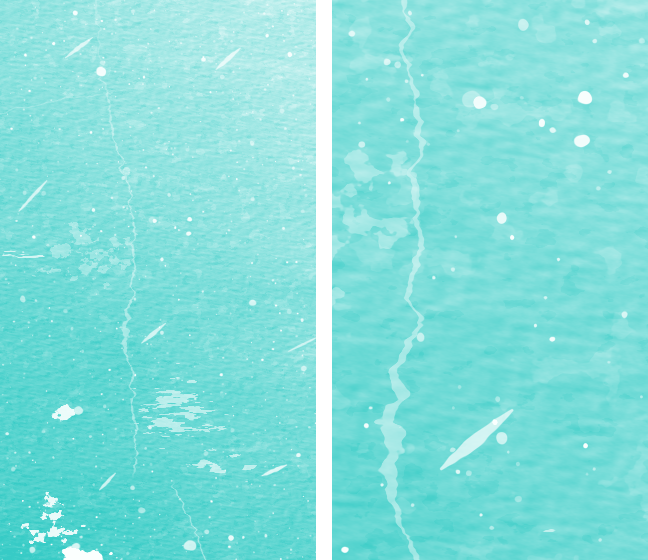
Left, the full canvas; right, a detail of the centre.
A WebGL 1 fragment shader for this texture:

```glsl
precision highp float;
uniform vec2 u_resolution;

const vec3 DEEP_TEAL = vec3(0.215, 0.798, 0.775);
const vec3 CHALK = vec3(0.985, 1.0, 0.998);
const float BASE_TONE = 0.025;
const float RISE_TONE = 0.46;
const float SIDE_TONE = 0.19;
const float CLOUD_AMOUNT = 0.13;
const float RELIEF_AMOUNT = 0.25;
const vec2 RELIEF_SCALE = vec2(50.0, 120.0);
const float FLAKE_FALLOFF = 0.75;
const float CRACK_ALPHA = 0.42;
const float STROKE_COUNT = 7.0;

float hash(vec2 p) {
  vec3 q = fract(p.xyx * 0.1031);
  q += dot(q, q.yzx + 33.33);
  return fract((q.x + q.y) * q.z);
}

float noise(vec2 p) {
  vec2 i = floor(p), f = fract(p);
  f = f * f * (3.0 - 2.0 * f);
  return mix(mix(hash(i), hash(i + vec2(1.0, 0.0)), f.x),
             mix(hash(i + vec2(0.0, 1.0)), hash(i + 1.0), f.x), f.y);
}

float fbm(vec2 p) {
  float sum = 0.0, amp = 0.533;
  for (int i = 0; i < 4; i++) {
    sum += amp * noise(p);
    p = mat2(1.98, 0.22, -0.22, 1.98) * p + 17.3;
    amp *= 0.5;
  }
  return sum;
}

// Opacity of paint drops scattered one per grid cell
float drops(vec2 p, float cells, float density, float rMin, float rMax, float px) {
  vec2 id = floor(p * cells) + cells * 3.0;
  float size = hash(id + 5.7);
  float r = mix(rMin, rMax, size * size);
  float margin = r * cells * 1.5;
  vec2 jitter = mix(vec2(margin), vec2(1.0 - margin), vec2(hash(id + 1.3), hash(id + 8.9)));
  vec2 d = (fract(p * cells) - jitter) / cells;
  d.x *= mix(0.8, 1.2, hash(id + 3.1));
  float edge = length(d) - r * (0.85 + 0.3 * noise(p * 0.9 / r));
  float alpha = mix(0.3, 1.0, hash(id + 2.2));
  return step(hash(id + 6.4), density) * alpha * (1.0 - smoothstep(-px, px, edge));
}

// Flaked paint: noise cut by a threshold that rises away from the centre
float flakes(vec2 p, vec2 centre, vec2 size, vec2 scale, float cut) {
  vec2 d = (p - centre) / size;
  float n = fbm(p * scale + centre * 91.0) - FLAKE_FALLOFF * (1.0 - exp(-0.5 * dot(d, d)));
  return smoothstep(cut, cut + 0.04, n);
}

float line(float dist, float width, float px) {
  return 1.0 - smoothstep(width - px, width + px, abs(dist));
}

// Tapered scratches leaning up to the right
float strokes(vec2 p, float top, float px) {
  float cover = 0.0;
  for (float i = 0.0; i < STROKE_COUNT; i++) {
    vec2 centre = fract(vec2(0.25, 0.915) + i * vec2(0.618, 0.245)) * vec2(1.0, top);
    float angle = mix(0.35, 0.9, hash(vec2(i, 4.0)));
    float len = mix(0.06, 0.13, hash(vec2(i, 9.0)));
    vec2 axis = vec2(cos(angle), sin(angle)) * len;
    vec2 d = p - centre;
    float h = clamp(dot(d, axis) / (len * len) + 0.5, 0.0, 1.0);
    float r = mix(0.0015, 0.007, sin(h * 3.1416) * hash(vec2(i, 2.0)));
    float edge = length(d - axis * (h - 0.5)) - r * (0.75 + 0.5 * noise(p * 90.0));
    float alpha = mix(0.5, 0.85, hash(vec2(i, 7.0)));
    cover = max(cover, alpha * (1.0 - smoothstep(-px, px, edge)));
  }
  return cover;
}

float cracks(vec2 p, float px) {
  float wobble = (fbm(vec2(p.y * 38.0, 3.0)) - 0.5) * 0.035;
  float bend = (p.y - 0.72) / 0.12;
  float path = 0.31 + 0.115 * (1.0 - smoothstep(1.0, 1.65, p.y)) - 0.03 * exp(-bend * bend);
  float width = (0.0026 + 0.007 * exp(-bend * bend * 5.0)) * (0.2 + 1.6 * noise(p * 95.0));
  float trunk = line(p.x - path - wobble, width, px) * smoothstep(0.25, 0.3, p.y);
  trunk *= 1.0 - 0.5 * smoothstep(1.3, 1.6, p.y);
  float lowPath = 0.645 - 0.09 * smoothstep(0.0, 0.25, p.y);
  float low = line(p.x - lowPath - wobble, 0.0022, px) * (1.0 - smoothstep(0.22, 0.26, p.y));
  float sidePath = 1.415 + 0.19 * p.x + (fbm(vec2(p.x * 18.0, 8.0)) - 0.5) * 0.03;
  float side = line(p.y - sidePath, 0.0018, px) * (1.0 - smoothstep(0.3, 0.34, p.x));
  return max(max(trunk, low), side * 0.65);
}

void main() {
  vec2 p = gl_FragCoord.xy / u_resolution.x;
  float top = u_resolution.y / u_resolution.x;
  float px = 0.8 / u_resolution.x;

  // Wash of colour, lighter toward the upper right
  float tone = BASE_TONE + RISE_TONE * p.y / top + SIDE_TONE * p.x;
  tone += CLOUD_AMOUNT * (fbm(p * vec2(3.0, 6.0)) - 0.5);
  float arc = (p.y - 1.58 + 0.25 * (p.x - 0.6) * (p.x - 0.6)) / 0.02;
  tone += 0.05 * exp(-arc * arc) * smoothstep(0.3, 0.5, p.x);

  // Embossed horizontal grain, pits and pale smudges
  vec2 g = p * RELIEF_SCALE + vec2(0.0, p.x * 14.0);
  tone += RELIEF_AMOUNT * (fbm(g) - fbm(g + vec2(0.35, -0.6)));
  tone += 0.09 * (fbm(p * vec2(14.0, 70.0)) - 0.5);
  tone -= 0.07 * smoothstep(0.66, 0.71, fbm(p * vec2(48.0, 80.0) + 40.0));
  tone += 0.09 * smoothstep(0.66, 0.71, fbm(p * vec2(27.0, 34.0) + 9.0));

  // Worn patches
  float worn = 0.32 * flakes(p, vec2(0.29, 0.96), vec2(0.17, 0.11), vec2(32.0, 40.0), 0.41);
  worn = max(worn, 0.7 * flakes(p, vec2(0.06, 0.97), vec2(0.08, 0.016), vec2(12.0, 80.0), 0.36));
  worn = max(worn, 0.55 * flakes(p, vec2(0.58, 0.47), vec2(0.17, 0.14), vec2(20.0, 100.0), 0.5));
  worn = max(worn, 0.6 * flakes(p, vec2(0.70, 0.31), vec2(0.16, 0.07), vec2(22.0, 60.0), 0.51));
  worn = max(worn, 0.9 * flakes(p, vec2(0.18, 0.46), vec2(0.09, 0.06), vec2(20.0, 26.0), 0.51));
  worn = max(worn, 0.9 * flakes(p, vec2(0.17, 0.13), vec2(0.14, 0.12), vec2(32.0, 38.0), 0.5));
  worn = max(worn, flakes(p, vec2(0.28, 0.0), vec2(0.1, 0.04), vec2(16.0, 20.0), 0.36));

  // Splatter, scratches and cracks
  float marks = max(drops(p, 7.0, 0.24, 0.007, 0.016, px), drops(p, 16.0, 0.22, 0.003, 0.008, px));
  marks = max(marks, drops(p + 0.37, 44.0, 0.15, 0.0014, 0.0034, px));
  marks = max(marks, strokes(p, top, px));
  marks = max(marks, CRACK_ALPHA * cracks(p, px));

  tone = mix(clamp(tone, 0.0, 1.0), 1.0, max(worn, marks));
  gl_FragColor = vec4(mix(DEEP_TEAL, CHALK, tone), 1.0);
}
```
